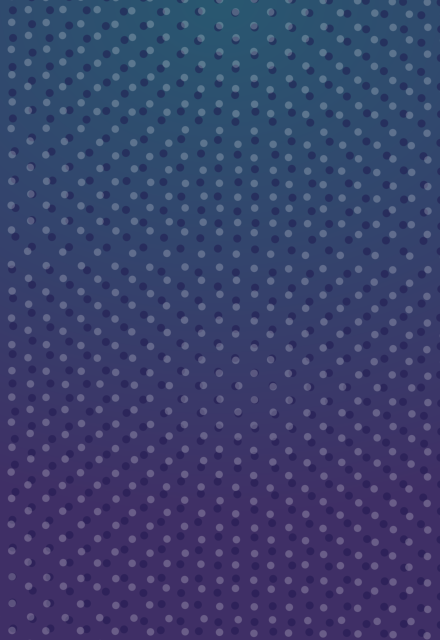
This pattern is drawn by a WebGL 2 fragment shader. Its source:

```glsl
#version 300 es
precision highp float;

uniform vec2 u_resolution;
out vec4 fragColor;

// Lengths are in canvas heights, measured from the upper left
const vec2 PITCH = vec2(0.02707, 0.04128);
const vec2 EVEN_START = vec2(0.0182, 0.0349);
const vec2 ODD_START = vec2(0.0169, 0.0137);
const float DOT_RADIUS = 0.0058;
const float SLANT = 0.0125;
const float JITTER = 0.0009;

// Row spacing drifts within a tile of this many rows
const float TILE_ROWS = 18.0;
const float RISE = 0.0073;
const float DIP = 0.0065;
const float SIDE_STEP = 0.0033;

// The dark layer is an enlarged copy of the light one
const float SHADE_SCALE = 1.072;
const vec2 SHADE_OFFSET = vec2(-0.0273, 0.0);

const vec3 TEAL = vec3(0.158, 0.345, 0.440);
const vec3 BLUE = vec3(0.198, 0.270, 0.428);
const vec3 PURPLE = vec3(0.248, 0.186, 0.400);
const vec3 NAVY = vec3(0.110, 0.080, 0.300);
const float SHADE_ALPHA = 0.48;
const float LIGHT_ALPHA = 0.22;
const float BLUE_DISTANCE = 0.39;
const float PURPLE_DISTANCE = 0.80;
const float GLOW_WIDTH = 0.8;

vec2 hash22(vec2 p) {
    vec3 q = fract(p.xyx * vec3(0.1031, 0.1030, 0.0973));
    q += dot(q, q.yzx + 33.33);
    return fract((q.xx + q.yz) * q.zy);
}

// Displacement of a dot from the regular lattice
vec2 dotNudge(float row, float odd) {
    float k = mod(row, TILE_ROWS);
    float dipRow = mix(8.0, 4.0, odd);
    float rise = RISE * step(8.5, k) * (1.0 - smoothstep(13.5, 18.0, k));
    float dip = DIP * smoothstep(dipRow - 2.0, dipRow, k) * step(k, dipRow + 0.5);
    float side = SIDE_STEP * odd * step(4.5, mod(k, 9.0));
    return vec2(side, rise - dip);
}

// Coverage of the staggered dot lattice
float dotLayer(vec2 p, float pixel) {
    float column = floor((p.x - EVEN_START.x) / PITCH.x + 0.5);
    float odd = mod(column, 2.0);
    vec2 start = mix(EVEN_START, ODD_START, odd);
    float nearestRow = floor((p.y - start.y - SLANT * p.x) / PITCH.y + 0.5);
    float nearest = 1.0;
    for (int i = -1; i <= 1; i++) {
        float row = nearestRow + float(i);
        vec2 center = start + vec2(column, row) * PITCH + dotNudge(row, odd);
        center.y += SLANT * center.x;
        center += JITTER * (2.0 * hash22(vec2(column, row) + 50.0) - 1.0);
        nearest = min(nearest, length(p - center));
    }
    return 1.0 - smoothstep(-0.75 * pixel, 0.75 * pixel, nearest - DOT_RADIUS);
}

// Glow from the middle of the top edge
vec3 background(vec2 p, float aspect) {
    float d = length(vec2((p.x - 0.5 * aspect) * GLOW_WIDTH, p.y));
    vec3 color = mix(TEAL, BLUE, clamp(d / BLUE_DISTANCE, 0.0, 1.0));
    float fade = (d - BLUE_DISTANCE) / (PURPLE_DISTANCE - BLUE_DISTANCE);
    return mix(color, PURPLE, clamp(fade, 0.0, 1.0));
}

void main() {
    float pixel = 1.0 / u_resolution.y;
    vec2 p = gl_FragCoord.xy * pixel;
    p.y = 1.0 - p.y;

    vec3 color = background(p, u_resolution.x * pixel);
    float shade = dotLayer((p - SHADE_OFFSET) / SHADE_SCALE, pixel / SHADE_SCALE);
    float light = dotLayer(p, pixel);
    color = mix(color, NAVY, SHADE_ALPHA * shade);
    color = mix(color, vec3(1.0), LIGHT_ALPHA * light);
    fragColor = vec4(color, 1.0);
}
```
